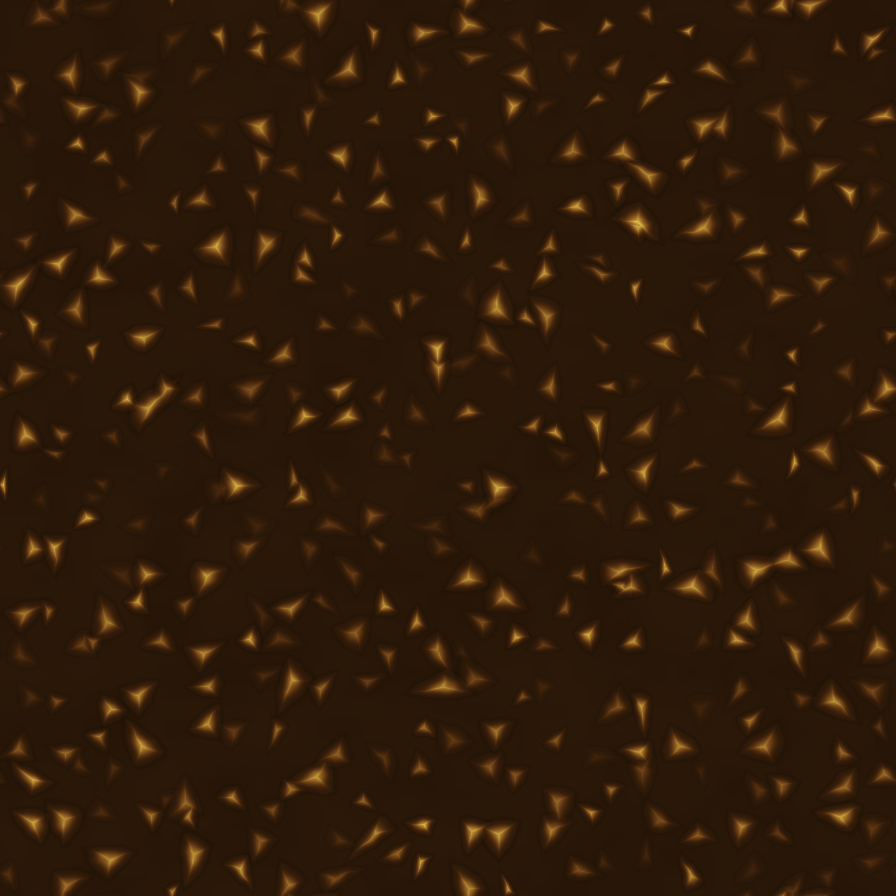
Reproduce this texture procedurally as a Shadertoy shader.

```glsl
const float CELLS = 20.0;
const float THIRD_TURN = 2.0944;
const vec3 BROWN = vec3(0.16, 0.09, 0.03);
const vec3 AMBER = vec3(0.44, 0.20, 0.06);
const vec3 GOLD = vec3(0.0, 0.13, 0.06);

// Four random values per wrapped lattice point
vec4 hash4(vec2 cell, float period, uint seed) {
    uvec2 c = uvec2(mod(cell, period));
    uint n = c.x + c.y * 257u + seed * 66049u;
    uvec4 h = uvec4(n, n + 7919u, n + 15838u, n + 23757u) * 747796405u + 2891336453u;
    h = ((h >> ((h >> 28u) + 4u)) ^ h) * 277803737u;
    h = (h >> 22u) ^ h;
    return vec4(h >> 8u) / 16777216.0;
}

// Smooth tiling noise, two channels
vec2 noise2(vec2 uv, float period, uint seed) {
    vec2 p = uv * period;
    vec2 i = floor(p);
    vec2 f = fract(p);
    f = f * f * (3.0 - 2.0 * f);
    vec2 low = mix(hash4(i, period, seed).xy, hash4(i + vec2(1, 0), period, seed).xy, f.x);
    vec2 high = mix(hash4(i + vec2(0, 1), period, seed).xy, hash4(i + vec2(1, 1), period, seed).xy, f.x);
    return mix(low, high, f.y);
}

// Rounded, uneven triangle: x is the radial measure, y the closeness to a ridge
vec2 facetedShape(vec2 p, float angle, vec4 rnd) {
    vec3 turn = angle + THIRD_TURN * vec3(0.0, 1.0, 2.0) + 0.8 * (rnd.xyz - 0.5);
    vec3 d = (p.x * cos(turn) + p.y * sin(turn)) * (0.85 + 0.3 * rnd.yzx);
    float top = max(d.x, max(d.y, d.z));
    float bottom = min(d.x, min(d.y, d.z));
    float middle = d.x + d.y + d.z - top - bottom;
    float radius = mix(length(p), 1.35 * top, 0.62);
    return vec2(max(radius, 0.0), exp(-4.0 * (top - middle)));
}

float bump(float x, float center, float width) {
    float d = (x - center) / width;
    return exp(-d * d);
}

// One glowing grain: x is the light, y the shallow rim around it
vec2 grain(vec2 p, vec4 look, vec4 form) {
    float size = mix(0.0052, 0.0115, look.z * (0.55 + 0.45 * look.w));
    float strength = mix(0.12, 1.32, smoothstep(0.0, 1.0, 0.12 + 0.88 * look.w));
    float lean = 6.2832 * form.w;
    vec2 axis = vec2(cos(lean), sin(lean));
    float stretch = 1.0 + 0.4 * form.x;
    vec2 q = vec2(dot(p, axis) / stretch, dot(p, vec2(-axis.y, axis.x)) * sqrt(stretch)) / size;
    vec2 shape = facetedShape(q, 6.2832 * form.z, form);
    float light = strength * exp(-pow(shape.x, 2.3)) * (0.84 + 0.27 * shape.y);
    float rim = 0.035 * bump(shape.x, 1.75, 0.12) - 0.05 * bump(shape.x, 2.05, 0.25);
    return vec2(light, rim * (0.4 + 0.6 * look.w));
}

// Jittered grains, gathered from the neighbouring cells
vec2 scatterGrains(vec2 uv) {
    vec2 home = floor(uv * CELLS);
    vec2 total = vec2(0.0);
    for (int y = -1; y <= 1; y++) {
        for (int x = -1; x <= 1; x++) {
            vec2 cell = home + vec2(x, y);
            vec4 look = hash4(cell, CELLS, 1u);
            vec4 form = hash4(cell, CELLS, 2u);
            vec2 center = (cell + 0.06 + 0.88 * look.xy) / CELLS;
            vec2 g = grain(uv - center, look, form);
            total = vec2(max(total.x, g.x) + 0.25 * min(total.x, g.x), total.y + g.y);
        }
    }
    return total;
}

void mainImage(out vec4 fragColor, in vec2 fragCoord) {
    vec2 uv = fragCoord / iResolution.xy;

    // Slightly uneven outlines
    vec2 warped = uv + 0.0035 * (noise2(uv, 80.0, 3u) - 0.5);
    vec2 grains = scatterGrains(warped);

    // Soft mottling of the ground and the grains
    float ground = 0.03 * (noise2(uv, 16.0, 4u).x - 0.5) + 0.015 * (noise2(uv, 48.0, 5u).x - 0.5);
    float mottle = 0.9 + 0.2 * noise2(uv, 128.0, 6u).x;
    float light = grains.x * mottle + grains.y * (1.0 - min(grains.x, 1.0)) + ground;

    vec3 color = BROWN + AMBER * light + GOLD * light * abs(light);
    fragColor = vec4(clamp(color, 0.0, 1.0), 1.0);
}
```
